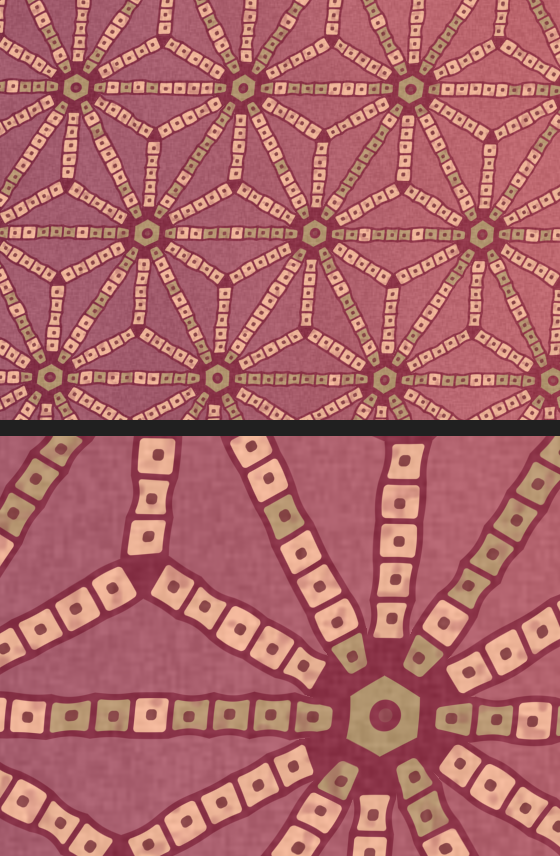
Top, the full canvas; bottom, a detail of the centre.
Reproduce this pattern procedurally as a Shadertoy shader.

```glsl
float hash(vec2 p) {
    vec3 h = fract(p.xyx * vec3(0.1031, 0.1030, 0.0973));
    h += dot(h, h.yzx + 33.33);
    return fract((h.x + h.y) * h.z);
}

float noise(vec2 p) {
    vec2 cell = floor(p), f = fract(p);
    f = f * f * (3.0 - 2.0 * f);
    return mix(mix(hash(cell), hash(cell + vec2(1, 0)), f.x),
               mix(hash(cell + vec2(0, 1)), hash(cell + vec2(1, 1)), f.x), f.y);
}

float cover(float dist, float soft) {
    return 1.0 - smoothstep(-soft, soft, dist);
}

// Offset from the nearest point of a triangular lattice with unit spacing
vec2 latticeOffset(vec2 q) {
    vec2 period = vec2(1.0, sqrt(3.0));
    vec2 a = mod(q + 0.5 * period, period) - 0.5 * period;
    vec2 b = mod(q, period) - 0.5 * period;
    return dot(a, a) < dot(b, b) ? a : b;
}

float roundedBox(vec2 p, vec2 halfSize, float radius) {
    vec2 d = abs(p) - halfSize + radius;
    return length(max(d, 0.0)) + min(max(d.x, d.y), 0.0) - radius;
}

void mainImage(out vec4 fragColor, in vec2 fragCoord) {
    const float PI = 3.14159265;
    vec2 uv = fragCoord / iResolution.xy;
    vec2 p = fragCoord / iResolution.y;
    float soft = 2.1 / iResolution.y;

    // Slightly skewed, hand-drawn lattice
    vec2 q = (p - vec2(0.748, 0.443)) / 0.3993;
    q -= vec2(0.09 * q.y, -0.0065 * q.x);
    q += 0.012 * (vec2(noise(q * 9.0), noise(q * 9.0 + 41.0)) - 0.5);
    vec2 r = latticeOffset(q);
    vec2 cellId = round((q - r) * vec2(2.0, 2.0 / sqrt(3.0))) + 50.0;

    // Fold into twelve spokes: even ones join hubs, odd ones meet in threes
    float spoke = round(atan(r.y, r.x) * 6.0 / PI);
    float angle = spoke * PI / 6.0;
    vec2 axis = vec2(cos(angle), sin(angle));
    float along = dot(r, axis);
    float across = dot(r, vec2(-axis.y, axis.x));
    bool joinsHubs = mod(spoke, 2.0) < 0.5;

    // Beads along each spoke
    float t = (along - (joinsHubs ? 0.1 : 0.15)) / 0.08;
    float bead = floor(t);
    vec2 seed = cellId * 17.0 + vec2(mod(spoke + 12.0, 12.0), bead + 3.0);
    float vary = hash(seed);
    float waist = sin(PI * fract(t)) * mix(-0.004, 0.009, vary);
    float width = min(0.034 - waist, 0.2 * along);
    vec2 local = vec2((fract(t) - 0.5) * 0.08, across);
    float beadDist = roundedBox(local, vec2(0.034, width), 0.008);
    beadDist = max(beadDist, max(-t, t - 5.0) * 0.08);
    vec2 holeAt = 0.008 * (vec2(vary, hash(seed + 7.3)) - 0.5);
    float holeDist = roundedBox(local - holeAt, vec2(0.011), 0.008);

    // Hexagonal hub
    float sector = round(atan(r.y, r.x) * 3.0 / PI) * PI / 3.0;
    float hubDist = dot(r, vec2(cos(sector), sin(sector))) - 0.071;
    float ringHole = length(r) - 0.032;

    // Cloth ground, cooler at the left and warmer at the right
    vec3 plum = mix(vec3(0.50, 0.18, 0.27), vec3(0.58, 0.22, 0.29), uv.x);
    vec3 peach = vec3(0.94, 0.71, 0.60);
    vec3 olive = vec3(0.69, 0.58, 0.43);
    vec3 color = mix(vec3(0.63, 0.355, 0.425), vec3(0.75, 0.41, 0.44),
                     smoothstep(0.2, 1.1, uv.x + 0.15 * uv.y));
    color += 0.04 * (noise(p * 5.0) - 0.5);

    // Scalloped outline and dark star around the hub
    float outline = abs(across) - max(0.047 - waist, 0.02);
    float dark = min(outline, length(r) - 0.145);
    color = mix(color, plum, cover(dark, soft));

    // Bead fill, with some beads tinted and worn
    float tint = joinsHubs ? (bead < 0.5 ? 0.9 : 0.85 * step(0.55, vary)) : 0.15 * vary;
    vec3 fill = mix(peach, olive, tint);
    fill = mix(fill, plum, 0.28 * smoothstep(0.55, 0.95, noise(q * 38.0)));
    color = mix(color, fill, cover(beadDist, soft));
    color = mix(color, vec3(0.50, 0.23, 0.25), 0.9 * cover(max(holeDist, beadDist), soft));

    // Hub ring with a dull centre
    color = mix(color, olive, cover(hubDist, soft));
    color = mix(color, plum, cover(ringHole, soft));
    color = mix(color, vec3(0.60, 0.36, 0.36), 0.6 * cover(ringHole + 0.018, soft));

    // Woven grain
    float grain = noise(p * vec2(280.0, 110.0)) + noise(p * vec2(110.0, 280.0) + 9.0) - 1.0;
    color += 0.045 * grain;
    fragColor = vec4(clamp(color, 0.0, 1.0), 1.0);
}
```
